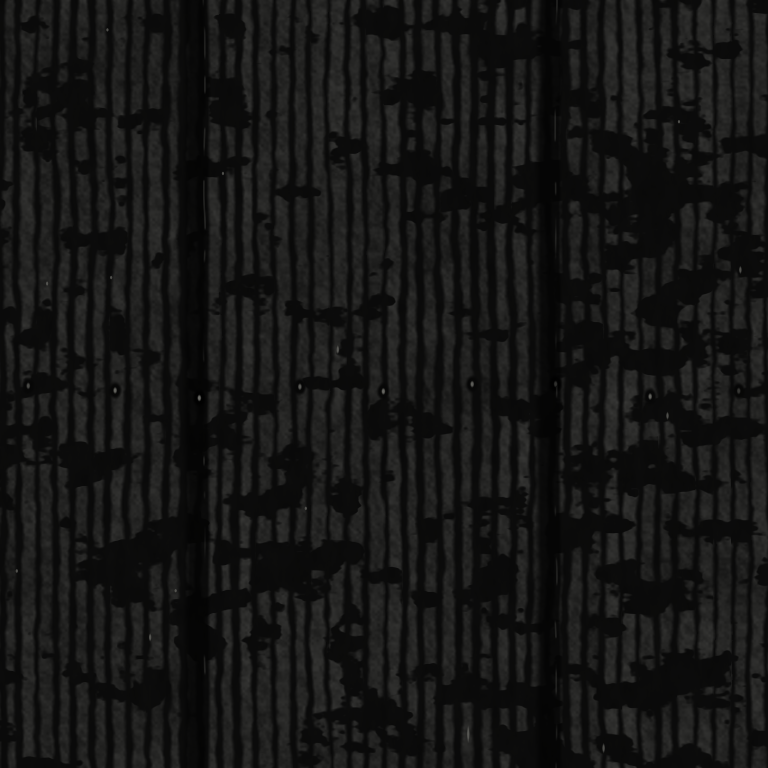
Write a WebGL 1 fragment shader that draws this texture.

```glsl
precision highp float;
// Blackened, ribbed boards: wobbling vertical ridges of worn grey paint.
// Noise eats dark patches out of the ridges; seams, nails and pale
// flecks are laid over them with distance functions.
uniform vec2 u_resolution;

const float RIDGES = 42.0;
const vec3 SOOT = vec3(0.041, 0.041, 0.040);
const vec3 PAINT = vec3(0.158, 0.158, 0.153);
const vec3 GLINT = vec3(0.42, 0.42, 0.40);

float hash(vec2 p) {
  return fract(sin(dot(p, vec2(127.1, 311.7))) * 43758.5453);
}

float noise(vec2 p) {
  vec2 i = floor(p);
  vec2 f = fract(p);
  vec2 s = f * f * (3.0 - 2.0 * f);
  return mix(mix(hash(i), hash(i + vec2(1.0, 0.0)), s.x),
             mix(hash(i + vec2(0.0, 1.0)), hash(i + 1.0), s.x), s.y);
}

float fbm(vec2 p) {
  float sum = 0.0;
  float gain = 0.533;
  for (int i = 0; i < 4; i++) {
    sum += gain * noise(p);
    p = p * 2.03 + 17.3;
    gain *= 0.5;
  }
  return sum;
}

// Soft-edged ribs, each with its own width and ragged sides.
float ridgeMask(vec2 uv) {
  float wobble = 0.3 * (noise(uv * vec2(14.0, 7.0)) - 0.5)
               + 0.24 * (fbm(uv * vec2(50.0, 45.0)) - 0.5);
  float x = uv.x * RIDGES + wobble;
  float id = floor(x);
  float halfWidth = mix(0.24, 0.40, hash(vec2(id, 3.0)));
  halfWidth += 0.22 * (fbm(vec2(id * 7.1, uv.y * 30.0)) - 0.5);
  float d = abs(fract(x) - 0.5) - halfWidth;
  return 1.0 - smoothstep(-0.14, 0.12, d);
}

// Flaked areas: blotches, wide cracks and gaps along single ribs.
float wearMask(vec2 uv) {
  float blotch = fbm(uv * vec2(20.0, 32.0) + 5.0);
  float region = noise(uv * vec2(5.0, 4.0) + 31.0);
  float rib = floor(uv.x * RIDGES);
  float gap = noise(vec2(rib * 5.7, uv.y * 24.0));
  float cover = blotch + 0.20 * (region - 0.5) + 0.14 * (gap - 0.5);
  return 1.0 - smoothstep(0.38, 0.45, cover);
}

// Mottled brightness of the remaining paint.
float paintTone(vec2 uv) {
  float fibre = noise(vec2(uv.x * 170.0 + uv.y * 60.0, uv.y * 130.0));
  float grit = noise(uv * 290.0);
  float cloud = fbm(uv * vec2(9.0, 12.0) + 60.0);
  float rib = hash(vec2(floor(uv.x * RIDGES), 9.0));
  return 0.92 + 0.34 * (fibre - 0.5) + 0.22 * (grit - 0.5)
       + 0.45 * (cloud - 0.5) + 0.22 * (rib - 0.5);
}

// x: dark band beside a board joint, y: its broken pale edge.
vec2 seam(vec2 uv, float at) {
  float d = uv.x - at + 0.003 * (noise(vec2(at * 50.0, uv.y * 20.0)) - 0.5);
  float band = smoothstep(-0.030, -0.018, d) * (1.0 - smoothstep(0.003, 0.009, d));
  float edge = 1.0 - smoothstep(0.0004, 0.0018, abs(d));
  float broken = smoothstep(0.55, 0.75, noise(vec2(at * 90.0, uv.y * 45.0)));
  return vec2(band, edge * broken);
}

// x: dark nail hole, y: small bright nail head.
vec2 nail(vec2 uv, float spacing, float rowY) {
  float id = floor(uv.x / spacing);
  vec2 jitter = vec2(hash(vec2(id, 21.0)), hash(vec2(id, 22.0))) - 0.5;
  vec2 centre = vec2((id + 0.3) * spacing, rowY) + jitter * vec2(0.016, 0.024);
  vec2 q = uv - centre;
  float hole = 1.0 - smoothstep(0.005, 0.010, length(q * vec2(1.0, 0.75)));
  float head = 1.0 - smoothstep(0.0008, 0.0032, length(q * vec2(1.0, 0.6)));
  return vec2(hole, head * (0.4 + 0.6 * hash(vec2(id, 23.0))));
}

// Sparse thin vertical scratches, one candidate per grid cell.
float flecks(vec2 uv, vec2 grid) {
  vec2 id = floor(uv * grid);
  vec2 spot = 0.2 + 0.6 * vec2(hash(id + 4.0), hash(id + 8.0));
  vec2 q = uv - (id + spot) / grid;
  float size = mix(0.003, 0.015, pow(hash(id + 12.0), 3.0));
  float line = 1.0 - smoothstep(0.3, 1.0, length(q / vec2(0.0022, size)));
  return line * step(0.88, hash(id + 16.0));
}

void main() {
  vec2 uv = gl_FragCoord.xy / u_resolution;
  vec2 joints = max(seam(uv, 0.266), seam(uv, 0.724));
  vec2 nails = nail(uv, 0.116, 0.492);

  float paint = ridgeMask(uv) * (1.0 - wearMask(uv));
  paint *= (1.0 - 0.85 * joints.x) * (1.0 - nails.x);

  vec3 base = SOOT * (0.8 + 0.4 * fbm(uv * vec2(90.0, 40.0)));
  base *= 1.0 - 0.55 * joints.x - 0.35 * nails.x;
  vec3 color = mix(base, PAINT * paintTone(uv), paint);

  float shine = max(nails.y, 0.7 * flecks(uv, vec2(12.0, 10.0)));
  color = mix(color, GLINT, max(shine, 0.25 * joints.y));
  gl_FragColor = vec4(color, 1.0);
}
```
